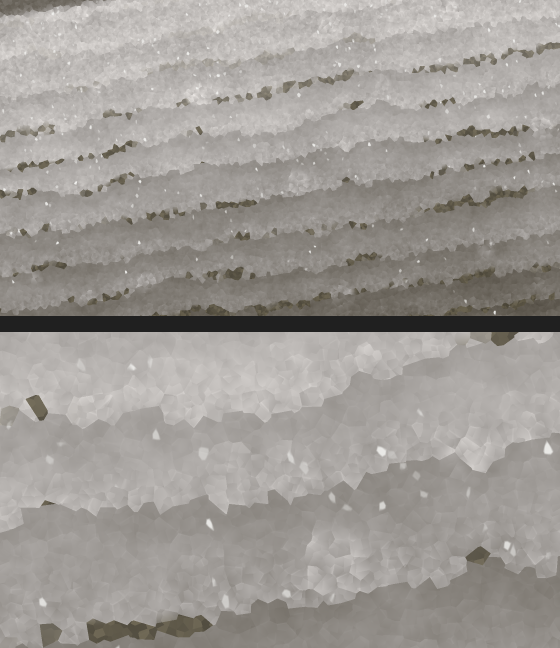
Top, the full canvas; bottom, a detail of the centre.
Give the GLSL for this texture, as a Shadertoy shader.

```glsl
// Tilted, stacked layers of pale crystals with broken dark gaps between them.
// Voronoi sites decide which layer each grain joins, so layer edges are faceted;
// soft grains, loose lumps and white glints are laid over broad layer shading.

#define SLOPE 0.15          // rise of the layers per unit of width
#define SPACING 0.113       // layer pitch, in canvas heights
#define OFFSET 0.353        // height of the gap numbered zero
#define GRAIN 58.0          // coarse grains per canvas height
#define GRAIN_LIGHT 0.58    // contrast of the grain facets
#define GAP_WIDTH 0.15      // dark gap, as part of a layer
#define GAP_COVER 0.53      // higher leaves fewer gaps open
#define GLINT_RATE 0.022    // share of fine grains that shine
#define LUMP_RATE 0.24      // share of lump cells that are filled
#define SAMPLES 3           // antialiasing samples per axis

float hash(vec2 p) {
    vec3 q = fract(p.xyx * vec3(0.1031, 0.1030, 0.0973));
    q += dot(q, q.yzx + 33.33);
    return fract((q.x + q.y) * q.z);
}

vec2 hash2(vec2 p) {
    return vec2(hash(p + 17.3), hash(p + 71.9));
}

float noise(vec2 p) {
    vec2 i = floor(p), f = fract(p);
    f = f * f * (3.0 - 2.0 * f);
    return mix(mix(hash(i), hash(i + vec2(1, 0)), f.x),
               mix(hash(i + vec2(0, 1)), hash(i + vec2(1, 1)), f.x), f.y);
}

float fbm(vec2 p) {
    return 0.55 * noise(p) + 0.3 * noise(p * 2.1 + 5.0) + 0.15 * noise(p * 4.3 + 9.0);
}

// One grain: x = random value, y = distance to its border, z = tilted facet light
vec3 grain(vec2 p, float scale, out vec2 site) {
    vec2 g = p * scale, base = floor(g), nearest = vec2(0), id = vec2(0);
    float d1 = 9.0, d2 = 9.0;
    for (int j = -1; j <= 1; j++)
    for (int i = -1; i <= 1; i++) {
        vec2 cell = base + vec2(i, j);
        vec2 point = cell + hash2(cell);
        float d = length(point - g);
        if (d < d1) { d2 = d1; d1 = d; nearest = point; id = cell; }
        else d2 = min(d2, d);
    }
    site = nearest / scale;
    float angle = 6.283 * hash(id + 41.0);
    return vec3(hash(id + 3.0), d2 - d1, dot(g - nearest, vec2(cos(angle), sin(angle))));
}

// Layer number in the whole part, height within the layer in the fraction
float layerAt(vec2 p) {
    float t = (p.y - SLOPE * p.x - OFFSET) / SPACING;
    return t + 0.4 * (noise(vec2(p.x * 3.5, t * 0.7)) - 0.5)
             + 0.25 * (noise(p * 19.0) - 0.5);
}

// Pale, loose lumps; sampling near grain sites gives them angular outlines
float lumps(vec2 p) {
    vec2 g = p * 6.0, base = floor(g);
    float cover = 0.0;
    for (int j = -1; j <= 1; j++)
    for (int i = -1; i <= 1; i++) {
        vec2 cell = base + vec2(i, j);
        float radius = mix(0.10, 0.25, hash(cell + 8.0));
        float d = length(g - cell - 0.2 - 0.6 * hash2(cell));
        cover = max(cover, step(hash(cell + 29.0), LUMP_RATE)
                           * smoothstep(radius + 0.05, radius - 0.05, d));
    }
    return cover;
}

vec3 crystals(vec2 p) {
    vec2 site, fineSite, glintSite;
    vec3 coarse = grain(p, GRAIN, site);
    vec3 fine = grain(p + 3.7, GRAIN * 1.9, fineSite);
    float t = layerAt(mix(p, site, 0.85));
    float row = floor(t), f = t - row;
    float upper = smoothstep(1.0, 4.0, t);
    float fall = p.y - SLOPE * p.x;

    // Broad light, then shade under each overhanging layer
    float light = mix(0.54, 0.735, smoothstep(-3.0, 3.5, t));
    light += 0.03 * (hash(vec2(row, 6.0)) - 0.5) + 0.03 * step(abs(row), 0.1);
    light -= 0.13 * smoothstep(0.06, -0.22, fall);
    light -= 0.07 * smoothstep(0.45, 1.0, f) * (1.0 - 0.6 * upper);
    light += 0.04 * smoothstep(0.6, 0.1, f);
    light += 0.10 * (fbm(p * vec2(7.0, 11.0)) - 0.5);
    light += 0.06 * (fbm(p * 42.0) - 0.5);

    // Grain facets, strongest on lower layer edges, and a few bright seams
    float rough = GRAIN_LIGHT * mix(0.35, 1.0, max(upper, smoothstep(0.65, 0.1, f)));
    light += rough * (0.07 * (coarse.x - 0.5) + 0.08 * coarse.z
                    + 0.06 * (fine.x - 0.5) + 0.06 * fine.z);
    light += 0.08 * rough * smoothstep(0.15, 0.0, coarse.y) * smoothstep(0.6, 1.0, fine.x);
    float lump = lumps(mix(p, site, 0.5));
    light += lump * (0.05 + 0.06 * coarse.z);

    // Patchy openings between layers and the dark upper corner
    float patches = noise(vec2(site.x * 8.0, row * 7.3 + 2.0)) * 0.7 + 0.3 * coarse.x;
    float gap = smoothstep(GAP_WIDTH + 0.02, GAP_WIDTH - 0.02, f)
              * smoothstep(GAP_COVER, GAP_COVER + 0.1, patches + 0.06 * step(row, -3.5));
    gap *= (1.0 - 0.85 * upper) * (1.0 - lump);
    float corner = smoothstep(0.93, 0.965, mix(p, site, 0.7).y - SLOPE * p.x);
    light = mix(light, 0.36 + 0.08 * fine.x, corner);
    vec3 color = light + mix(vec3(0.03, 0.008, -0.03), vec3(0.012, -0.003, -0.015),
                             smoothstep(0.3, 0.7, light));
    vec3 hollow = vec3(0.33, 0.305, 0.235) * (0.8 + 0.4 * fine.x);
    color = mix(color, hollow, gap * 0.85);

    // Small slanted glints of varied strength
    vec3 glint = grain(mat2(0.8, 0.6, -0.35, 0.6) * p + 9.0, 120.0, glintSite);
    float rate = GLINT_RATE * mix(0.3, 1.6, smoothstep(-3.0, 4.0, t)) * 1.8 * noise(p * 7.0);
    float shine = step(1.0 - rate, glint.x) * smoothstep(0.05, 0.5, glint.y);
    shine *= mix(0.3, 0.95, hash(floor(glintSite * 120.0) + 5.0));
    return mix(color, vec3(0.95, 0.95, 0.94), shine * (1.0 - gap) * (1.0 - corner));
}

void mainImage(out vec4 fragColor, in vec2 fragCoord) {
    vec3 sum = vec3(0);
    for (int j = 0; j < SAMPLES; j++)
    for (int i = 0; i < SAMPLES; i++) {
        vec2 jitter = (vec2(i, j) + 0.5) / float(SAMPLES) - 0.5;
        sum += crystals((fragCoord + jitter) / iResolution.y);
    }
    fragColor = vec4(sum / float(SAMPLES * SAMPLES), 1.0);
}
```
